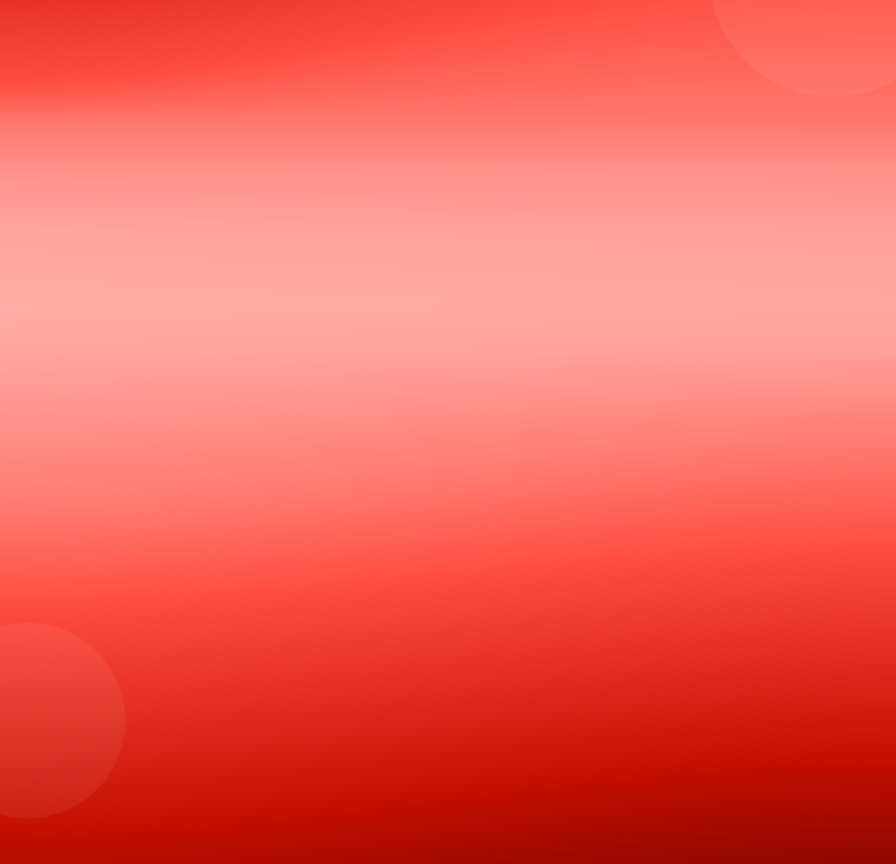
Reproduce this background procedurally as a Shadertoy shader.

```glsl
// Soft horizontal bands of red and pink that lean from left to right, with two
// faint translucent discs. A tone profile is read along the height, its stops
// sliding between a left and a right layout, then mapped to a four-colour ramp.

const vec3 MAROON  = vec3(0.56, 0.03, 0.00);
const vec3 CRIMSON = vec3(0.76, 0.05, 0.00);
const vec3 CORAL   = vec3(1.00, 0.30, 0.25);
const vec3 BLUSH   = vec3(1.00, 0.69, 0.67);

const int STOPS = 11;
// Tone at each stop, and stop heights at the left and right borders
const float TONE[STOPS]  = float[](0.0, 1.0, 2.0, 2.45, 2.88, 2.97, 2.88, 2.7, 2.45, 2.0, 1.6);
const float LEFT[STOPS]  = float[](-0.10, 0.03, 0.30, 0.41, 0.59, 0.645, 0.73, 0.80, 0.855, 0.905, 1.0);
const float RIGHT[STOPS] = float[](0.0, 0.115, 0.365, 0.475, 0.595, 0.65, 0.735, 0.81, 0.86, 1.03, 1.15);

// Piecewise linear tone along the height, with stops that shift across the width
float bandTone(vec2 uv) {
    float slide = smoothstep(0.0, 1.0, uv.x);
    float tone = TONE[0];
    for (int i = 0; i < STOPS - 1; i++) {
        float low  = mix(LEFT[i], RIGHT[i], slide);
        float high = mix(LEFT[i + 1], RIGHT[i + 1], slide);
        tone += (TONE[i + 1] - TONE[i]) * clamp((uv.y - low) / (high - low), 0.0, 1.0);
    }
    // The pale band dims a little toward the right
    return min(tone, 2.0) + max(tone - 2.0, 0.0) * mix(1.0, 0.94, uv.x);
}

vec3 toneColor(float tone) {
    vec3 color = mix(MAROON, CRIMSON, clamp(tone, 0.0, 1.0));
    color = mix(color, CORAL, clamp(tone - 1.0, 0.0, 1.0));
    return mix(color, BLUSH, clamp(tone - 2.0, 0.0, 1.0));
}

// Antialiased coverage of a disc
float discMask(vec2 p, vec2 center, float radius, float pixel) {
    return 1.0 - smoothstep(-pixel, pixel, length(p - center) - radius);
}

void mainImage(out vec4 fragColor, in vec2 fragCoord) {
    vec2 uv = fragCoord / iResolution.xy;
    float aspect = iResolution.x / iResolution.y;
    float pixel = 1.0 / iResolution.y;
    vec2 p = vec2(uv.x * aspect, uv.y);

    vec3 color = toneColor(bandTone(uv));

    // Translucent discs cut by the borders
    float lowerDisc = discMask(p, vec2(0.032, 0.166), 0.113, pixel);
    float upperDisc = discMask(p, vec2(aspect - 0.073, 1.032), 0.144, pixel);
    color = mix(color, vec3(1.0), 0.06 * lowerDisc);
    color = mix(color, vec3(1.0), 0.06 * upperDisc);

    fragColor = vec4(color, 1.0);
}
```
